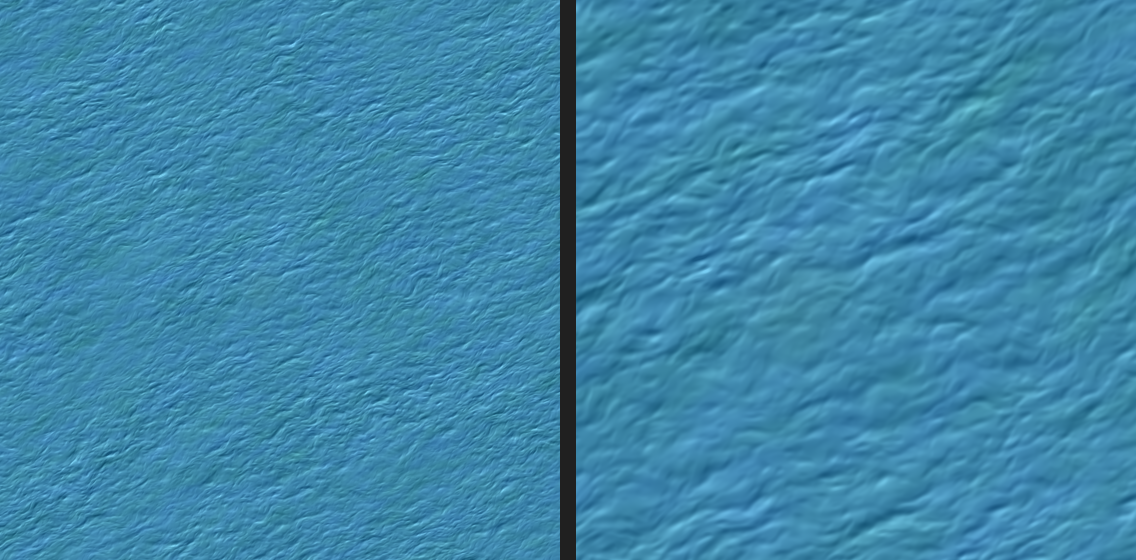
Left: the whole. Right: its middle third, enlarged.
This texture is drawn by a WebGL 1 fragment shader. Its source:

```glsl
precision highp float;
// Blue sea surface seen from above, with fine wind ripples running diagonally.

uniform vec2 u_resolution;

// Sine-free hash giving a gradient vector in [-1, 1]
vec2 hashGradient(vec2 cell) {
  vec3 h = fract(cell.xyx * vec3(0.1031, 0.1030, 0.0973));
  h += dot(h, h.yzx + 33.33);
  return fract((h.xx + h.yz) * h.zy) * 2.0 - 1.0;
}

float gradientNoise(vec2 p) {
  vec2 cell = floor(p);
  vec2 f = p - cell;
  vec2 blend = f * f * f * (f * (f * 6.0 - 15.0) + 10.0);
  float a = dot(hashGradient(cell), f);
  float b = dot(hashGradient(cell + vec2(1.0, 0.0)), f - vec2(1.0, 0.0));
  float c = dot(hashGradient(cell + vec2(0.0, 1.0)), f - vec2(0.0, 1.0));
  float d = dot(hashGradient(cell + 1.0), f - 1.0);
  return mix(mix(a, b, blend.x), mix(c, d, blend.x), blend.y);
}

vec2 rotate(vec2 p, float angle) {
  float c = cos(angle), s = sin(angle);
  return vec2(c * p.x + s * p.y, c * p.y - s * p.x);
}

// Stretched octaves of softly creased noise, bent by slow and fine warps
float rippleHeight(vec2 p) {
  vec2 q = rotate(p, 0.36);
  q.y += 0.035 * gradientNoise(q * vec2(3.0, 4.0) + 11.0);
  q.y += 0.009 * gradientNoise(q * vec2(24.0, 27.0) + 47.0);
  vec2 frequency = vec2(23.0, 56.0);
  float height = 0.0, amplitude = 0.8, turn = 0.16;
  for (int i = 0; i < 4; i++) {
    float n = gradientNoise(q * frequency + 19.0 * float(i) + 5.0);
    height += amplitude * (0.6 * n - 0.55 * sqrt(n * n + 0.008));
    q = rotate(q, turn);
    turn *= -1.4;
    frequency *= vec2(1.65, 1.5);
    amplitude *= 0.72;
  }
  return height;
}

void main() {
  vec2 p = gl_FragCoord.xy / u_resolution;
  vec2 along = rotate(p, 0.48);

  // Relief lit from the upper left, stronger in gusty patches
  vec2 toLight = vec2(-0.0005, 0.0010);
  float relief = rippleHeight(p - toLight) - rippleHeight(p + toLight);
  float gust = 1.0 + 0.9 * gradientNoise(along * vec2(4.0, 7.0) + 31.0);
  float tone = relief * gust * 0.66;
  tone = clamp(tone + 0.7 * tone * tone, -0.19, 0.27);

  // Broad light bands and streaks shifting between teal and blue
  float swell = gradientNoise(along * vec2(5.0, 13.0) + 71.0)
              + 0.7 * gradientNoise(along * vec2(15.0, 36.0) + 93.0);
  float tint = gradientNoise(along * vec2(8.0, 21.0) + 123.0)
             + 0.9 * gradientNoise(along * vec2(26.0, 60.0) + 157.0);

  vec3 water = vec3(0.240, 0.530, 0.668);
  water += tone * vec3(0.82, 1.0, 0.98);
  water += swell * vec3(0.034, 0.042, 0.040);
  water += tint * vec3(0.020, 0.004, 0.070);

  // Faint pale silt stains
  float silt = smoothstep(0.28, 0.65, gradientNoise(p * vec2(6.0, 5.0) + 203.0));
  water = mix(water, vec3(0.35, 0.58, 0.67), 0.35 * silt);

  gl_FragColor = vec4(water, 1.0);
}
```
